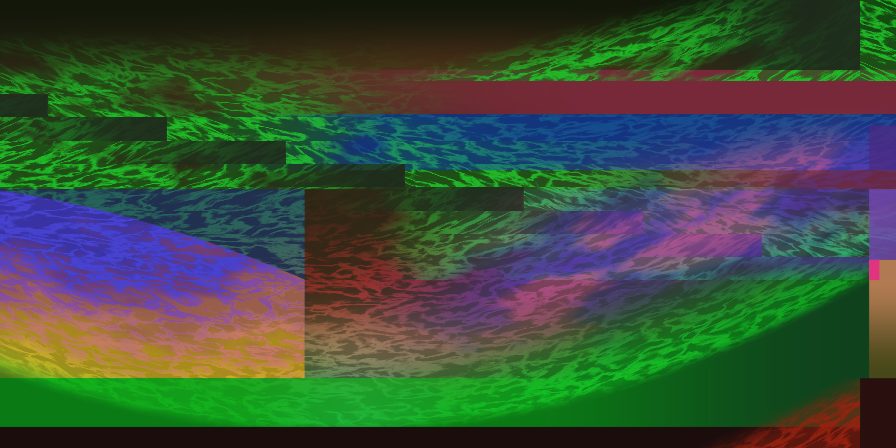
This background is drawn by a WebGL 1 fragment shader. Its source:

```glsl
precision highp float;
uniform vec2 u_resolution;

float hash(vec2 p) {
  return fract(sin(dot(p, vec2(127.1, 311.7))) * 43758.5453);
}

float noise(vec2 p) {
  vec2 i = floor(p), f = fract(p);
  f = f * f * (3.0 - 2.0 * f);
  return mix(mix(hash(i), hash(i + vec2(1, 0)), f.x),
             mix(hash(i + vec2(0, 1)), hash(i + vec2(1, 1)), f.x), f.y);
}

float fbm(vec2 p) {
  float sum = 0.0, amp = 0.5;
  for (int i = 0; i < 5; i++) {
    sum += amp * noise(p);
    p = mat2(1.6, 1.2, -1.2, 1.6) * p + 7.3;
    amp *= 0.5;
  }
  return sum;
}

// Height above the curved rim of the disc
float rimHeight(vec2 p) {
  return p.y - 0.055 - 0.24 * (p.x - 0.75) * (p.x - 0.75);
}

// Thin ridges that follow the rim
float ridges(vec2 p) {
  vec2 s = vec2(p.x * 22.0, rimHeight(p) * 75.0);
  s += 2.2 * vec2(fbm(s * 0.4), fbm(s * 0.4 + 31.0));
  return smoothstep(0.68, 0.98, 1.0 - abs(2.0 * fbm(s) - 1.0));
}

float box(vec2 p, vec2 lo, vec2 hi) {
  vec2 e = vec2(0.7 / u_resolution.y);
  vec2 m = smoothstep(lo - e, lo + e, p) * (1.0 - smoothstep(hi - e, hi + e, p));
  return m.x * m.y;
}

void main() {
  vec2 p = gl_FragCoord.xy / u_resolution * vec2(2, 1);
  float x = p.x, y = p.y, px = 0.7 / u_resolution.y;

  // Staircase of displaced rows
  float row = floor((0.79 - y) / 0.052);
  float inRows = step(0.0, row) * step(row, 7.0);
  float end = mix(1.92, 0.107 + 0.2656 * row, inRows);
  float before = 1.0 - smoothstep(end - px, end + px, x);
  float shiftedX = x - end + 1.92 * step(x, end);
  float fine = ridges(vec2(shiftedX, y));
  float broad = fbm(vec2(x * 5.0, rimHeight(p) * 13.0));
  float rim = rimHeight(p);

  // Dark ground with a warm haze
  vec3 color = mix(vec3(0.17, 0.15, 0.08), vec3(0.07, 0.09, 0.04), smoothstep(0.8, 1.0, y));
  color += vec3(0.14, 0.04, 0.02) * exp(-3.0 * (x - 1.0) * (x - 1.0)) * smoothstep(0.7, 0.8, y) * (1.0 - smoothstep(0.82, 1.0, y));

  // Red and blue horizontal bands
  float redBand = box(p, vec2(-1, 0.745), vec2(3, 0.844));
  color = mix(color, vec3(0.48, 0.16, 0.23), redBand * smoothstep(0.3, 1.4, x) * 0.95);
  float blueBand = box(p, vec2(-1, 0.62), vec2(3, 0.745));
  color = mix(color, vec3(0.07, 0.2, 0.5), blueBand * smoothstep(0.4, 0.9, x));
  float redRow = box(p, vec2(-1, 0.578), vec2(3, 0.62));
  color = mix(color, vec3(0.45, 0.13, 0.08), redRow * smoothstep(1.4, 1.9, x));

  // Red ridges, with a warm patch beneath them
  float lower = 1.0 - smoothstep(0.578 - px, 0.578 + px, y);
  float redPatch = lower * exp(-6.0 * (x - 0.88) * (x - 0.88) - 50.0 * (y - 0.34) * (y - 0.34));
  color = mix(color, vec3(0.68, 0.17, 0.16), redPatch * (0.15 + 0.7 * fine));
  float warm = exp(-9.0 * (x - 0.8) * (x - 0.8) - 130.0 * (y - 0.22) * (y - 0.22));
  color = mix(color, vec3(0.7, 0.46, 0.32), warm * (0.5 + 0.4 * fine));

  // Green ridges, fading along each row
  float topGreen = smoothstep(0.0, 0.4, x - 1.0 - 3.9 * (y - 0.88)) * step(0.82, y);
  float leftGreen = (1.0 - smoothstep(0.2, 1.1, x)) * (1.0 - smoothstep(0.76, 0.94, y)) * step(0.578, y);
  float reach = 1.0 - smoothstep(0.25, 1.0, x - end);
  float rowGreen = inRows * mix(reach, mix(1.0, smoothstep(0.7, 1.15, x), lower), before);
  float block = max(inRows, step(0.844, y));
  float shade = smoothstep(1.45, 1.88, shiftedX) * before * block;
  float green = max(max(topGreen, leftGreen), rowGreen) * smoothstep(0.2, 0.48, broad);
  green *= 1.0 - 0.6 * blueBand * smoothstep(0.5, 1.1, x);
  vec3 greenColor = mix(vec3(0.08, 0.44, 0.09), vec3(0.12, 0.74, 0.15), fine);
  greenColor.b += 0.24 * lower * smoothstep(0.8, 1.5, x);
  color = mix(color, greenColor, green * (0.55 + 0.42 * fine));
  vec3 shadeColor = mix(vec3(0.12, 0.17, 0.11), vec3(0.26, 0.18, 0.5), lower * smoothstep(1.15, 1.5, x));
  color = mix(color, shadeColor, shade * 0.95);
  color += 0.1 * fine * vec3(0.1, 1.0, 0.5) * blueBand * smoothstep(0.4, 1.0, x);

  // Glowing green inside of the rim
  float panel = box(p, vec2(-1, 0.156), vec2(0.68, 0.578));
  float lowBand = box(p, vec2(-1, 0.047), vec2(3, 0.156));
  float glow = exp(-pow(max(rim, 0.0) / 0.15, 2.0)) * (1.0 - smoothstep(0.36, 0.44, y));
  vec3 rimColor = mix(vec3(0.06, 0.66, 0.12), vec3(0.2, 0.72, 0.45), exp(-40.0 * (x - 0.78) * (x - 0.78)));
  rimColor *= mix(1.0, 0.85, smoothstep(1.3, 1.9, x)) * (0.78 + 0.4 * fine);
  color = mix(color, rimColor, glow * mix(0.7, 0.96, smoothstep(0.8, 1.2, x)));

  // Diagonal violet and pink cloud
  float d = y - 0.25 - 0.37 * (x - 0.86);
  float cloud = exp(-d * d / 0.02) * smoothstep(0.68, 1.3, x) * (1.0 - smoothstep(0.62, 0.78, y));
  vec3 cloudColor = mix(vec3(0.33, 0.23, 0.68), vec3(0.7, 0.32, 0.56), smoothstep(0.36, 0.58, broad));
  color = mix(color, cloudColor, cloud * (0.6 + 0.35 * fine) * (1.0 - 0.4 * redRow));

  // Left panel: blue down to yellow, cut by an arc
  float h = y + 0.22 * (broad - 0.5) + 0.09 * (fine - 0.5);
  vec3 sunset = mix(vec3(0.8, 0.64, 0.12), vec3(0.72, 0.44, 0.34), smoothstep(0.19, 0.28, h + 0.05 * x));
  sunset = mix(sunset, vec3(0.5, 0.27, 0.58), smoothstep(0.27, 0.37, h));
  sunset = mix(sunset, vec3(0.26, 0.23, 0.76), smoothstep(0.35, 0.45, h));
  sunset *= 0.86 + 0.24 * fine;
  float arc = 0.575 - 0.15 * x - 0.21 * x * x - y;
  color = mix(color, vec3(0.09, 0.22, 0.5), panel * 0.55);
  color += panel * vec3(0.02, 0.2, 0.04) * fine;
  color = mix(color, sunset, panel * smoothstep(-px, px, arc) * 0.96);
  color = mix(color, vec3(0.3, 0.7, 0.12), panel * 0.6 * exp(-max(rim, 0.0) / 0.03));

  // Low green band and the shadow outside the rim
  color = mix(color, vec3(0.05, 0.76, 0.1), lowBand * 0.6 * (1.0 - smoothstep(0.8, 1.6, x)));
  vec3 outside = mix(vec3(0.04, 0.48, 0.08), vec3(0.06, 0.26, 0.11), smoothstep(1.1, 1.9, x));
  outside = mix(outside, vec3(0.4, 0.46, 0.1), panel * 0.7);
  color = mix(color, outside, 1.0 - smoothstep(-0.03, 0.005, rim));

  // Bottom strip and red corner
  color = mix(color, vec3(0.11, 0.05, 0.05), box(p, vec2(-1, -1), vec2(3, 0.047)));
  float corner = box(p, vec2(-1, -1), vec2(1.92, 0.156)) * smoothstep(-0.02, 0.06, 0.47 * (x - 1.58) - y);
  color = mix(color, vec3(0.6, 0.13, 0.06), corner * (0.5 + 0.45 * fine));
  color = mix(color, vec3(0.16, 0.06, 0.05), box(p, vec2(1.92, -1), vec2(3, 0.156)));

  // Right edge strip
  color = mix(color, vec3(0.3, 0.16, 0.5), 0.7 * box(p, vec2(1.94, 0.62), vec2(3, 0.72)));
  color = mix(color, vec3(0.45, 0.28, 0.7), 0.8 * box(p, vec2(1.94, 0.42), vec2(3, 0.578)));
  vec3 sand = mix(vec3(0.28, 0.28, 0.1), vec3(0.7, 0.48, 0.32), smoothstep(0.16, 0.38, y));
  color = mix(color, sand, box(p, vec2(1.94, 0.156), vec2(3, 0.42)));
  color = mix(color, vec3(0.88, 0.2, 0.5), box(p, vec2(1.94, 0.375), vec2(1.963, 0.42)));

  gl_FragColor = vec4(color, 1.0);
}
```
